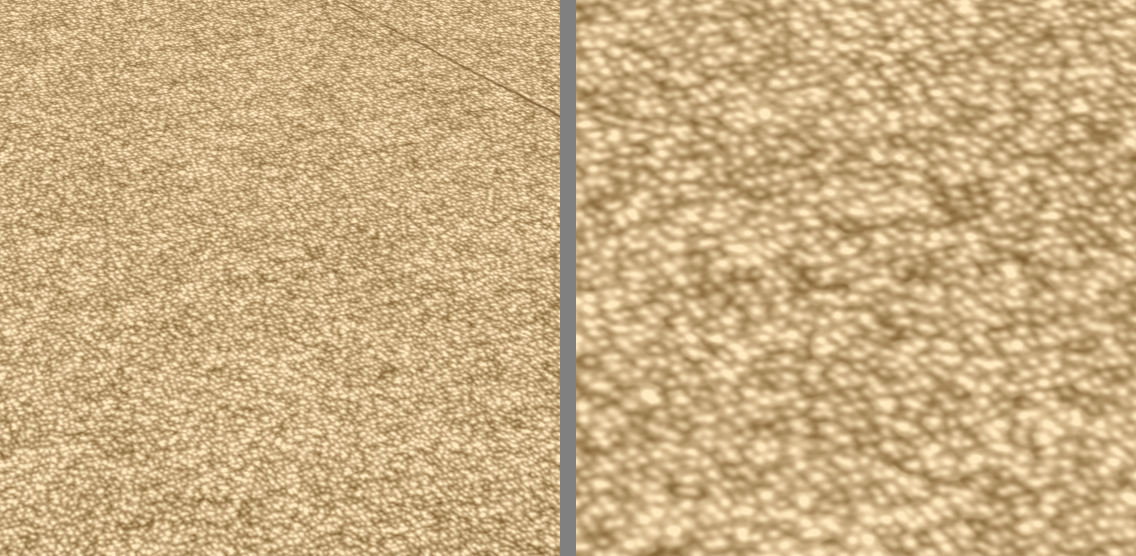
Left, the full canvas; right, a detail of the centre.
Write a WebGL 1 fragment shader that draws this texture.

```glsl
precision highp float;
uniform vec2 u_resolution;

// Yarn colours, from the gaps between loops to the lit tops
const vec3 YARN_DARK = vec3(0.63, 0.51, 0.33);
const vec3 YARN_LIGHT = vec3(0.95, 0.85, 0.68);
const vec3 SEAM_COLOR = vec3(0.47, 0.34, 0.18);

// Layout, in units of the canvas height
const float LOOP_SIZE = 0.0112;
const float RECESSION = 0.36;    // shrinkage from bottom to top
const float ROW_ANGLE = 0.27;
const vec2 SEAM_START = vec2(0.604, 1.0);
const vec2 SEAM_END = vec2(1.008, 0.79);
const float SEAM_WIDTH = 0.002;

// Loop shape, in units of one loop
const float JITTER = 0.58;
const float TIGHTNESS = 6.5;
const float SLANT = 0.3;
const float MEAN_RELIEF = 0.48;

// Contrast of each layer
const float MEAN_TONE = 0.525;
const float RELIEF = 0.84;
const float LOOP_VARIATION = 0.72;
const float STREAKS = 0.25;
const float FLECKS = 0.27;
const float PATCHES = 0.09;
const float FIBRES = 0.36;
const float FAR_CONTRAST = 0.88;

vec2 hash2(vec2 p) {
  vec3 a = fract(p.xyx * vec3(0.1031, 0.1030, 0.0973));
  a += dot(a, a.yzx + 33.33);
  return fract((a.xx + a.yz) * a.zy);
}

vec2 gradientAt(vec2 cell) {
  float angle = 6.28318 * hash2(cell + 517.0).x;
  return vec2(cos(angle), sin(angle));
}

float gradientNoise(vec2 p) {
  vec2 i = floor(p);
  vec2 f = p - i;
  vec2 w = f * f * f * (f * (f * 6.0 - 15.0) + 10.0);
  vec2 e = vec2(1.0, 0.0);
  float a = dot(gradientAt(i), f);
  float b = dot(gradientAt(i + e.xy), f - e.xy);
  float c = dot(gradientAt(i + e.yx), f - e.yx);
  float d = dot(gradientAt(i + e.xx), f - e.xx);
  return mix(mix(a, b, w.x), mix(c, d, w.x), w.y);
}

// Canvas to receding floor, turned along the rows and counted in loops
vec2 floorLoops(vec2 p) {
  float scale = 1.0 - RECESSION * p.y;
  vec2 ground = vec2((p.x - 0.5) / scale, p.y / scale);
  float c = cos(ROW_ANGLE);
  float s = sin(ROW_ANGLE);
  return mat2(c, -s, s, c) * ground / LOOP_SIZE;
}

// Soft jittered loops in staggered rows: x is relief, y is yarn tone
vec2 loopPile(vec2 q) {
  float relief = 0.0;
  float tone = 0.0;
  for (int j = -1; j <= 1; j++) {
    float row = floor(q.y) + float(j);
    float shift = 0.5 * mod(row, 2.0);
    for (int i = -1; i <= 1; i++) {
      vec2 id = vec2(floor(q.x - shift) + float(i), row);
      vec2 offset = JITTER * (hash2(id + 211.0) - 0.5);
      vec2 d = q - id - vec2(shift + 0.5, 0.5) - offset;
      d.x += SLANT * d.y;
      float weight = exp(-TIGHTNESS * dot(d, d));
      relief += weight;
      tone += weight * hash2(id + 733.0).y;
    }
  }
  return vec2(relief, tone / max(relief, 0.001));
}

// Thin dark joint, deeper and wider towards its near end
float seamMask(vec2 p) {
  vec2 run = SEAM_END - SEAM_START;
  vec2 dir = normalize(run);
  vec2 d = p - SEAM_START;
  float along = clamp(dot(d, dir) / length(run), 0.0, 1.0);
  float across = d.x * dir.y - d.y * dir.x;
  across += 0.002 * gradientNoise(vec2(along * 28.0, 3.5));
  float width = SEAM_WIDTH * mix(0.8, 1.3, along);
  float broken = 0.85 + 0.5 * gradientNoise(vec2(along * 14.0, 9.5));
  return exp(-across * across / (width * width)) * broken * mix(0.6, 0.9, along);
}

void main() {
  vec2 p = gl_FragCoord.xy / u_resolution.y;
  vec2 q = floorLoops(p);
  vec2 bend = vec2(gradientNoise(q * 0.13), gradientNoise(q * 0.13 + 71.0));
  vec2 pile = loopPile(q + 0.6 * bend);

  // Relief, then heathered yarn along the rows
  float tone = RELIEF * (pile.x - MEAN_RELIEF) + LOOP_VARIATION * (pile.y - 0.5);
  tone += STREAKS * gradientNoise(q * vec2(0.07, 0.28) + 13.0);
  tone += FLECKS * gradientNoise(q * vec2(0.24, 0.6) + 47.0);
  tone += PATCHES * gradientNoise(q * vec2(0.025, 0.06) + 29.0);
  tone += FIBRES * gradientNoise(q * vec2(1.5, 1.9) + 91.0);
  tone = MEAN_TONE + tone * mix(1.03, FAR_CONTRAST, p.y);

  vec3 color = mix(YARN_DARK, YARN_LIGHT, clamp(tone, -0.4, 1.2));
  color = mix(color, SEAM_COLOR, clamp(seamMask(p), 0.0, 1.0));
  gl_FragColor = vec4(color, 1.0);
}
```
